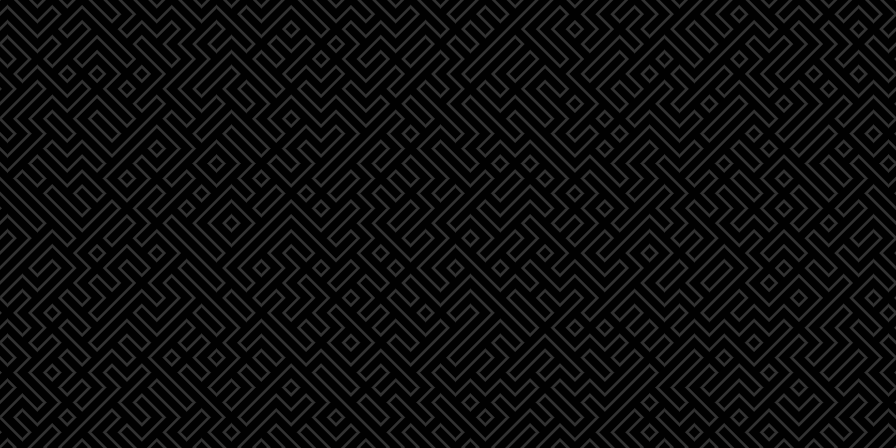
Write a WebGL 2 fragment shader that draws this pattern.

```glsl
#version 300 es
precision highp float;
// Draws a dark maze of thin grey diagonal lines built from randomly flipped square tiles.

uniform vec2 u_resolution;
out vec4 outColor;

// Integer hash of a tile index, returned in 0..1
float hash(ivec2 tile) {
    uvec2 q = uvec2(tile + 4096) * uvec2(1597334673u, 3812015801u);
    uint n = q.x ^ q.y;
    n = (n ^ (n >> 15)) * 2246822519u;
    n = (n ^ (n >> 13)) * 3266489917u;
    n ^= n >> 16;
    return float(n >> 8) / 16777216.0;
}

// Distance to two parallel diagonals joining the midpoints of the tile edges
float diagonalPair(vec2 p) {
    return abs(abs(p.x + p.y) - 0.5) * 0.70711;
}

void main() {
    // Thirty rows of tiles over the canvas height
    vec2 grid = gl_FragCoord.xy / u_resolution.y * 30.0 + vec2(0.5, -0.05);
    float pixel = 30.0 / u_resolution.y;

    // Flip each tile at random, so the lines turn, run on or close
    vec2 tile = floor(grid);
    vec2 local = grid - tile - 0.5;
    if (hash(ivec2(tile)) < 0.5) local.x = -local.x;

    // Smooth stroke on black
    float stroke = clamp((0.09 - diagonalPair(local)) / pixel + 0.5, 0.0, 1.0);
    outColor = vec4(mix(vec3(0.002), vec3(0.195), stroke), 1.0);
}
```
